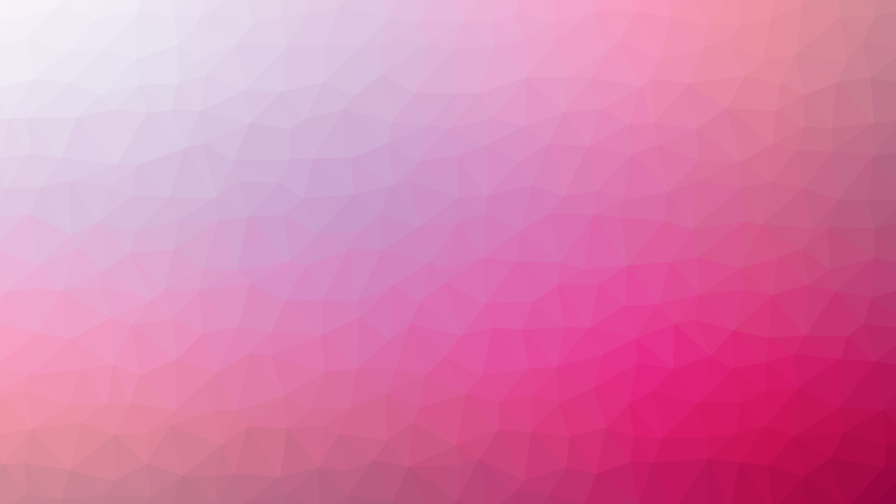
Write a Shadertoy shader that draws this background.

```glsl
const float CELL = 0.0694;    // grid spacing, in canvas heights
const float JITTER = 0.34;    // vertex displacement, in cells
const float GAMMA = 2.2;
const int LAST_STOP = 7;
const vec3 RAMP[8] = vec3[8](
    vec3(0.969, 0.957, 0.976), vec3(0.906, 0.882, 0.937),
    vec3(0.831, 0.725, 0.855), vec3(0.788, 0.580, 0.780),
    vec3(0.875, 0.396, 0.690), vec3(0.906, 0.161, 0.541),
    vec3(0.808, 0.071, 0.337), vec3(0.569, 0.000, 0.247));

// Linear RGB to white-normalised XYZ, used as v * RGB_TO_XYZ
const mat3 RGB_TO_XYZ = mat3(
    0.4339, 0.3762, 0.1899,
    0.2126, 0.7152, 0.0722,
    0.0177, 0.1095, 0.8728);

// Cube-root XYZ blends exactly like Lab, up to a linear transform
vec3 toPerceptual(vec3 rgb) {
    return pow(pow(rgb, vec3(GAMMA)) * RGB_TO_XYZ, vec3(1.0 / 3.0));
}

vec3 toDisplay(vec3 lab) {
    vec3 linearRgb = (lab * lab * lab) * inverse(RGB_TO_XYZ);
    return pow(max(linearRgb, 0.0), vec3(1.0 / GAMMA));
}

vec3 ramp(float t) {
    float s = clamp(t, 0.0, 1.0) * float(LAST_STOP);
    int i = min(int(s), LAST_STOP - 1);
    return mix(toPerceptual(RAMP[i]), toPerceptual(RAMP[i + 1]), s - float(i));
}

// Equal blend of a left-to-right and a top-to-bottom ramp
vec3 gradientColor(vec2 gridPos) {
    vec2 uv = gridPos * CELL * vec2(iResolution.y / iResolution.x, 1.0);
    return toDisplay(0.5 * (ramp(uv.x) + ramp(1.0 - uv.y)));
}

vec2 hash22(vec2 p) {
    vec3 q = fract(vec3(p.xyx) * vec3(0.1031, 0.1030, 0.0973));
    q += dot(q, q.yzx + 33.33);
    return fract((q.xx + q.yz) * q.zy);
}

vec2 vertexAt(vec2 id) {
    return id + JITTER * (2.0 * hash22(id + 40.0) - 1.0);
}

float cross2(vec2 a, vec2 b) {
    return a.x * b.y - a.y * b.x;
}

// Signed distance to the left of edge ab
float leftOf(vec2 p, vec2 a, vec2 b) {
    return cross2(b - a, p - a) / max(length(b - a), 1e-4);
}

// Adds one flat facet: colour in rgb, coverage in w
void addFacet(inout vec4 sum, vec2 p, vec2 a, vec2 b, vec2 c, float pixel) {
    float inside = min(leftOf(p, a, b), min(leftOf(p, b, c), leftOf(p, c, a)));
    float cover = clamp(inside / pixel + 0.5, 0.0, 1.0);
    if (cover > 0.0) sum += cover * vec4(gradientColor((a + b + c) / 3.0), 1.0);
}

// Delaunay test: opposite angles at b and d sum to less than pi
bool splitsAlongAC(vec2 a, vec2 b, vec2 c, vec2 d) {
    float sinSum = cross2(c - b, a - b) * dot(a - d, c - d)
                 + dot(c - b, a - b) * cross2(a - d, c - d);
    return sinSum >= 0.0;
}

void mainImage(out vec4 fragColor, in vec2 fragCoord) {
    vec2 p = fragCoord / (iResolution.y * CELL);
    float pixel = 1.0 / (iResolution.y * CELL);

    // A faint smooth base fills any sliver between facets
    vec4 sum = 0.001 * vec4(gradientColor(p), 1.0);

    // Jittered quads around the point, each cut into two triangles
    for (int y = -1; y <= 1; y++) {
        for (int x = -1; x <= 1; x++) {
            vec2 id = floor(p) + vec2(x, y);
            vec2 a = vertexAt(id);
            vec2 b = vertexAt(id + vec2(1, 0));
            vec2 c = vertexAt(id + vec2(1, 1));
            vec2 d = vertexAt(id + vec2(0, 1));
            if (splitsAlongAC(a, b, c, d)) {
                addFacet(sum, p, a, b, c, pixel);
                addFacet(sum, p, a, c, d, pixel);
            } else {
                addFacet(sum, p, a, b, d, pixel);
                addFacet(sum, p, b, c, d, pixel);
            }
        }
    }
    fragColor = vec4(sum.rgb / sum.w, 1.0);
}
```
